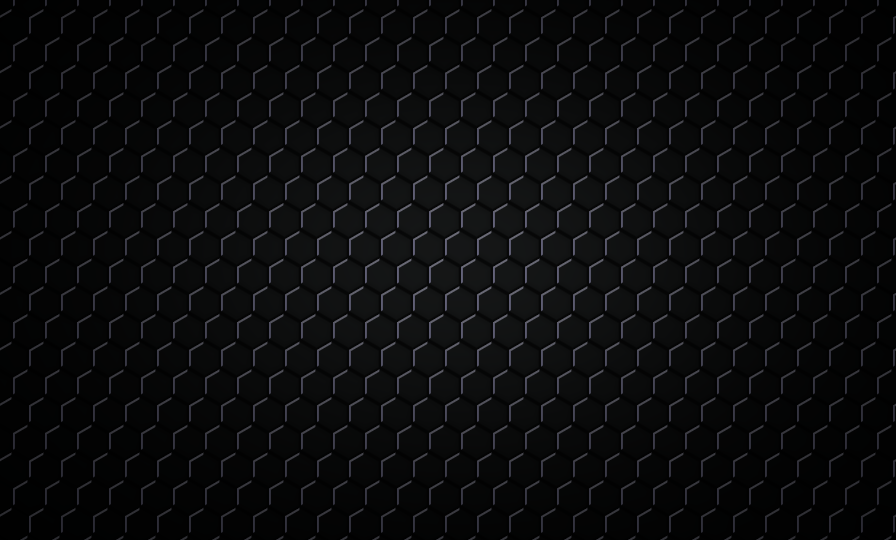
Give the GLSL for this pattern, as a Shadertoy shader.

```glsl
// Dark honeycomb of raised hexagonal plates, rim-lit from the upper left under a soft central glow.

const float COLUMNS = 28.0;                  // hexagons across the canvas
const vec2  LATTICE = vec2(1.0, 1.7320508);  // period of one offset row pair
const vec2  ANCHOR = vec2(10.392, 9.12);     // centre of one hexagon, in cells
const float FACE_RADIUS = 0.445;             // apothem of the flat face
const float RIM_CENTER = 0.458;
const float RIM_WIDTH = 0.064;

const vec3 FACE_GLOW = vec3(0.074, 0.078, 0.079);
const vec3 FACE_BASE = vec3(0.008, 0.010, 0.010);
const vec3 RIM_SIDE = vec3(0.92, 0.91, 1.12);
const vec3 RIM_TOP = vec3(0.97, 0.97, 1.08);

// Offset from the nearest centre of a pointy-top hexagonal lattice
vec2 hexOffset(vec2 p) {
    vec2 a = p - LATTICE * round(p / LATTICE);
    vec2 shifted = p - 0.5 * LATTICE;
    vec2 b = shifted - LATTICE * round(shifted / LATTICE);
    return dot(a, a) < dot(b, b) ? a : b;
}

// Antialiased coverage of the side where the signed distance is negative
float coverage(float signedDistance, float pixel) {
    return clamp(0.5 - signedDistance / pixel, 0.0, 1.0);
}

// Elliptical falloff around a point
float glow(vec2 p, vec2 center, vec2 spread) {
    vec2 d = (p - center) / spread;
    return exp(-dot(d, d));
}

void mainImage(out vec4 fragColor, in vec2 fragCoord) {
    vec2 uv = fragCoord / iResolution.xy;
    float pixel = COLUMNS / iResolution.x;
    vec2 q = hexOffset(fragCoord * pixel - ANCHOR);

    // Distances from the centre along the three edge normals
    float side = q.x;
    float rising = dot(q, vec2(0.5, 0.8660254));
    float falling = dot(q, vec2(-0.5, 0.8660254));
    float lit = max(-side, falling);
    float unlit = max(max(side, -falling), abs(rising));
    float radius = max(lit, unlit);

    // Light over the whole canvas
    vec2 lightCenter = vec2(0.515, 0.53);
    float innerGlow = glow(uv, lightCenter, vec2(0.33, 0.36));
    float outerGlow = glow(uv, lightCenter, vec2(0.70, 0.75));

    // Flat faces and the dark grooves between them
    vec3 face = FACE_GLOW * innerGlow + FACE_BASE * outerGlow;
    float bevel = 1.0 - 0.12 * smoothstep(0.25, FACE_RADIUS, unlit);
    float faceMask = coverage(radius - FACE_RADIUS, max(pixel, 0.05));
    vec3 color = face * mix(0.35, bevel, faceMask);

    // Bright rim on the left and upper-left edges
    float rim = coverage(abs(radius - RIM_CENTER) - 0.5 * RIM_WIDTH, pixel);
    rim *= smoothstep(0.01, 0.06, lit - unlit);
    float topEdge = smoothstep(-0.03, 0.03, falling + side);
    float strength = 0.13 + 0.10 * outerGlow + 0.20 * innerGlow;
    color = mix(color, mix(RIM_SIDE, RIM_TOP, topEdge) * strength, rim);

    fragColor = vec4(color, 1.0);
}
```
